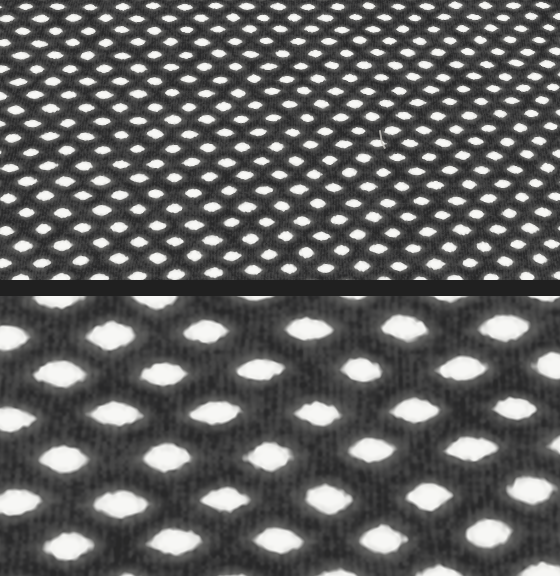
Top, the full canvas; bottom, a detail of the centre.
Give the GLSL for this texture, as a Shadertoy shader.

```glsl
// Dark knitted mesh cloth seen at a slant over a white ground.
// A projective map gives cloth coordinates; staggered rows of pointed oval
// holes are cut there, each with a frayed grey rim, over grainy dark yarn.

const vec3 YARN_DARK  = vec3(0.155, 0.155, 0.158);
const vec3 YARN_LIGHT = vec3(0.275, 0.275, 0.275);
const vec3 RIM_GREY   = vec3(0.46, 0.46, 0.45);
const vec3 GROUND     = vec3(0.97, 0.97, 0.96);
const float ROW_PITCH = 0.39;              // row spacing / column spacing
const vec2 HOLE_SIZE  = vec2(0.235, 0.125); // half axes in column units

float hash(vec2 p) {
    vec3 q = fract(vec3(p.xyx) * 0.1031);
    q += dot(q, q.yzx + 33.33);
    return fract((q.x + q.y) * q.z);
}

float noise(vec2 p) {
    vec2 i = floor(p), f = fract(p);
    f = f * f * (3.0 - 2.0 * f);
    return mix(mix(hash(i), hash(i + vec2(1, 0)), f.x),
               mix(hash(i + vec2(0, 1)), hash(i + vec2(1, 1)), f.x), f.y);
}

// Canvas position to cloth position: x counts columns, y counts rows down.
vec2 clothCoord(vec2 p) {
    float depth = 0.9772 - 0.0308 * p.x - 0.1779 * p.y;
    vec2 q = vec2(6.838 * p.x - 0.627 * p.y + 0.101,
                  18.694 + 0.03 * p.x - 19.0 * p.y);
    return q / depth - vec2(0.12, 1.22);
}

// Pointed oval measure: 0 at the centre, 1 on the outline.
float ovalMeasure(vec2 d, vec2 halfSize) {
    vec2 a = pow(abs(d) / halfSize, vec2(1.55));
    return pow(a.x + a.y, 1.0 / 1.55);
}

// Smallest hole measure around a cloth point (x), and that hole's offset (yz).
vec3 nearestHole(vec2 cloth) {
    vec3 best = vec3(9.0, 0.0, 0.0);
    float middleRow = floor(cloth.y + 0.5);
    for (int k = -1; k <= 1; k++) {
        float row = middleRow + float(k);
        float stagger = 0.5 * mod(row + 1.0, 2.0);
        float column = floor(cloth.x - stagger + 0.5);
        vec2 id = vec2(column, row) + 40.0;
        vec2 jitter = vec2(hash(id), hash(id + 7.3)) - 0.5;
        vec2 d = cloth - vec2(column + stagger, row) - jitter * vec2(0.05, 0.14);
        d.y = d.y * ROW_PITCH + d.x * 0.12 * (hash(id + 3.1) - 0.5);
        vec2 size = HOLE_SIZE * (0.88 + 0.24 * vec2(hash(id + 11.7), hash(id + 19.2)));
        float m = ovalMeasure(d, size);
        if (m < best.x) best = vec3(m, d);
    }
    return best;
}

// Distance from a point to a segment.
float segmentDistance(vec2 p, vec2 a, vec2 b) {
    vec2 ab = b - a;
    return length(p - a - ab * clamp(dot(p - a, ab) / dot(ab, ab), 0.0, 1.0));
}

// Dark yarn with fine grain, slanted ribs and soft blotches.
vec3 yarnColour(vec2 p, vec2 cloth) {
    float grain = noise(p * 125.0) * 0.6 + noise(p * 230.0 + 9.0) * 0.4;
    float blotch = noise(cloth * vec2(3.0, 1.2) + 20.0);
    float ribs = 0.5 + 0.5 * sin(cloth.x * 75.0 + cloth.y * 4.0 + 5.0 * blotch);
    float tone = 0.62 * grain + 0.25 * blotch + 0.16 * ribs;
    return mix(YARN_DARK, YARN_LIGHT, smoothstep(0.2, 0.85, tone));
}

void mainImage(out vec4 fragColor, in vec2 fragCoord) {
    vec2 p = fragCoord / iResolution.y;
    vec2 cloth = clothCoord(p);
    vec3 hole = nearestHole(cloth);
    vec3 colour = yarnColour(p, cloth);

    // Thin open knit around each hole, broken into strands.
    float strands = noise(cloth * vec2(22.0, 7.0) + 5.0);
    float halo = 1.0 - smoothstep(0.95, 1.95, hole.x + 0.25 * (strands - 0.5));
    colour = mix(colour, RIM_GREY, halo * (0.35 + 0.6 * strands));

    // Hole outline with a fraying edge, heavier on the lower side.
    float fray = 0.22 * (noise(cloth * vec2(18.0, 6.0) + 60.0) - 0.5);
    float lower = 0.10 * smoothstep(0.0, 0.1, hole.z);
    float edge = hole.x + fray + lower;
    float aa = max(0.16, 0.1 * fwidth(cloth.y) / ROW_PITCH);
    float opening = 1.0 - smoothstep(1.0 - aa, 1.0 + aa, edge);
    vec3 ground = GROUND * (1.0 - 0.12 * smoothstep(0.4, 1.0, edge) * strands);
    colour = mix(colour, ground, opening);

    // One stray pale fibre.
    float fibre = min(segmentDistance(p, vec2(1.357, 0.532), vec2(1.364, 0.490)),
                      segmentDistance(p, vec2(1.364, 0.490), vec2(1.374, 0.472)));
    float soft = 1.0 / iResolution.y;
    colour = mix(colour, vec3(0.78, 0.77, 0.75),
                 0.8 * (1.0 - smoothstep(0.001, 0.002 + soft, fibre)));

    fragColor = vec4(colour, 1.0);
}
```
